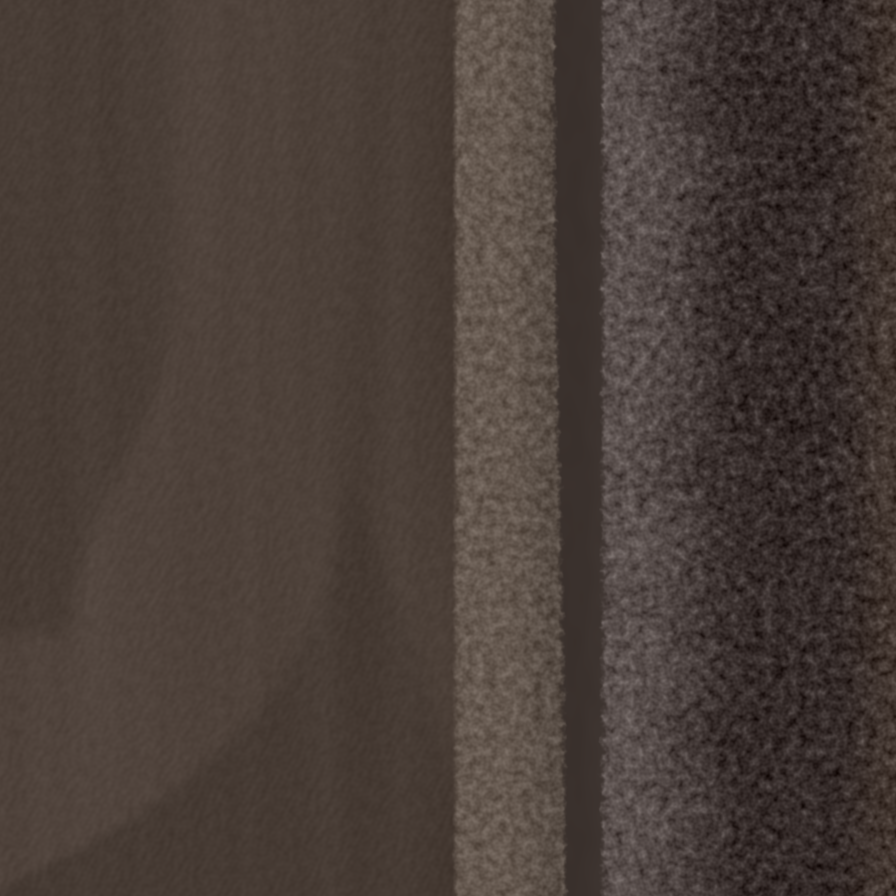
Write a three.js fragment shader that draws this texture.

```glsl
varying vec2 vUv;

// Vertical layout, as fractions of the canvas
const float STRIP_LEFT = 0.508;
const float STRIP_RIGHT_TOP = 0.618;
const float STRIP_RIGHT_BOTTOM = 0.630;
const float FABRIC_LEFT = 0.673;
const float EDGE_SOFT = 0.004;
const float EDGE_FUZZ = 0.006;

// Colours
const vec3 PANEL = vec3(0.300, 0.252, 0.222);
const vec3 PANEL_SHADE = vec3(0.274, 0.229, 0.201);
const vec3 PANEL_LIGHT = vec3(0.318, 0.268, 0.240);
const vec3 STRIP = vec3(0.385, 0.337, 0.302);
const vec3 GROOVE = vec3(0.226, 0.190, 0.174);
const vec3 FABRIC_LIT = vec3(0.352, 0.312, 0.302);
const vec3 FABRIC_DARK = vec3(0.205, 0.167, 0.160);
const vec3 FABRIC_WARM = vec3(0.262, 0.213, 0.188);

// Grain
const float GRAIN_SCALE = 125.0;
const float STRIP_GRAIN = 0.17;
const float FABRIC_GRAIN = 0.19;
const float PANEL_GRAIN = 0.026;
const float STREAK_GAIN = 0.022;

vec2 gradientAt(vec2 cell) {
  vec3 p = fract(cell.xyx * vec3(0.1031, 0.1030, 0.0973));
  p += dot(p, p.yzx + 33.33);
  float angle = 6.28318 * fract((p.x + p.y) * p.z);
  return vec2(cos(angle), sin(angle));
}

float gradientNoise(vec2 p) {
  vec2 i = floor(p);
  vec2 f = fract(p);
  vec2 u = f * f * f * (f * (f * 6.0 - 15.0) + 10.0);
  vec2 e = vec2(1.0, 0.0);
  float low = mix(dot(gradientAt(i), f),
                  dot(gradientAt(i + e), f - e), u.x);
  float high = mix(dot(gradientAt(i + e.yx), f - e.yx),
                   dot(gradientAt(i + 1.0), f - 1.0), u.x);
  return mix(low, high, u.y);
}

float band(float x, float edge, float soft) {
  return smoothstep(edge - soft, edge + soft, x);
}

// Woolly pile in three octaves
float pile(vec2 p) {
  float sum = 0.0;
  float gain = 0.55;
  mat2 turn = mat2(0.80, 0.60, -0.60, 0.80);
  p *= GRAIN_SCALE * 0.62;
  for (int i = 0; i < 3; i++) {
    sum += gain * gradientNoise(p);
    p = turn * p * 1.75 + 17.3;
    gain *= 0.78;
  }
  return sum;
}

// Smooth panel with broad faceted shading
vec3 panelColor(vec2 p) {
  float wobble = 0.008 * gradientNoise(p * vec2(9.0, 6.0));
  float x = p.x + wobble;

  float drop = max(0.54 - p.y, 0.0);
  float t = drop / 0.47;
  float wedge = band(x, 0.38 - 0.26 * t * t * t, 0.018)
              * (1.0 - band(x, 0.38 + 0.32 * drop, 0.022))
              * smoothstep(0.0, 0.12, drop);

  float shoulder = mix(0.08, 0.19, smoothstep(0.30, 0.65, p.y));
  float leftShade = (1.0 - band(x, shoulder, 0.018)) * band(p.y, 0.295, 0.015);
  float rightShade = 0.55 * smoothstep(0.30, 0.42, x) * smoothstep(0.2, 0.6, p.y);
  float glow = (1.0 - smoothstep(0.15, 0.40, x)) * (1.0 - leftShade);

  vec3 color = mix(PANEL, PANEL_LIGHT, 0.75 * glow);
  color = mix(color, PANEL_SHADE, max(wedge, max(0.75 * leftShade, rightShade)));
  color -= 0.018 * smoothstep(0.47, STRIP_LEFT, p.x);

  // Slanted fibres and faint vertical streaks
  vec2 slanted = vec2(p.x - 0.55 * p.y, p.y + 0.55 * p.x);
  float fibres = gradientNoise(slanted * vec2(150.0, 60.0))
               + 0.6 * gradientNoise(p * vec2(190.0, 210.0));
  float streaks = gradientNoise(p * vec2(26.0, 1.6) + 5.0);
  return color + PANEL_GRAIN * fibres + STREAK_GAIN * streaks;
}

// Rolled fabric: lit near its left edge, dark inside, warm at the far side
vec3 fabricColor(vec2 p, float grain) {
  float drift = 0.025 * gradientNoise(p * vec2(4.0, 7.0) + 3.0);
  float lit = 1.0 - smoothstep(0.695, 0.845, p.x + drift);
  vec3 color = mix(FABRIC_DARK, FABRIC_LIT, lit);
  color = mix(color, FABRIC_WARM, smoothstep(0.92, 1.0, p.x + drift));
  float mottle = 0.03 * gradientNoise(p * 14.0 + 9.0);
  return color + mottle + FABRIC_GRAIN * (grain + 0.6 * grain * abs(grain));
}

void main() {
  vec2 p = vUv;
  float grain = pile(p);
  float fuzz = EDGE_FUZZ * grain;
  float stripRight = mix(STRIP_RIGHT_BOTTOM, STRIP_RIGHT_TOP, smoothstep(0.0, 0.9, p.y));

  // Strip rounds off slightly towards both sides
  float across = (p.x - STRIP_LEFT) / (stripRight - STRIP_LEFT);
  vec3 strip = STRIP * (1.03 - 0.14 * smoothstep(0.45, 1.0, across)) + STRIP_GRAIN * grain;
  vec3 groove = GROOVE + 0.012 * smoothstep(0.645, 0.67, p.x)
              + 0.008 * gradientNoise(p * vec2(60.0, 25.0));

  vec3 color = panelColor(p);
  color = mix(color, strip, band(p.x + 0.5 * fuzz, STRIP_LEFT, EDGE_SOFT));
  color = mix(color, groove, band(p.x - fuzz, stripRight, EDGE_SOFT));
  color = mix(color, fabricColor(p, grain), band(p.x + fuzz, FABRIC_LEFT, EDGE_SOFT));
  gl_FragColor = vec4(color, 1.0);
}
```
